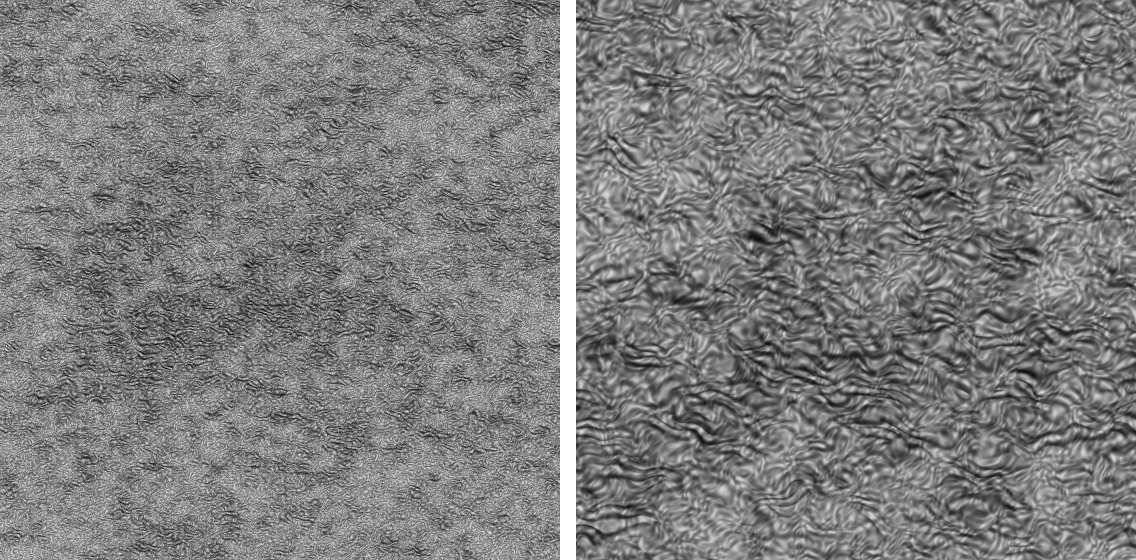
Left: the whole. Right: its middle third, enlarged.
Give the GLSL for this texture, as a Shadertoy shader.

```glsl
// Grey, finely crinkled surface with broken, mostly horizontal dark creases.

vec2 latticeGradient(vec2 cell) {
    vec3 q = fract(cell.xyx * vec3(0.1031, 0.1030, 0.0973));
    q += dot(q, q.yzx + 33.33);
    float angle = 6.2832 * fract((q.x + q.y) * q.z);
    return vec2(cos(angle), sin(angle));
}

// Gradient noise: value in x, derivatives in yz
vec3 gradientNoise(vec2 p) {
    vec2 i = floor(p), f = p - i;
    vec2 u = f * f * f * (f * (f * 6.0 - 15.0) + 10.0);
    vec2 du = 30.0 * f * f * (f * (f - 2.0) + 1.0);
    vec2 ga = latticeGradient(i);
    vec2 gb = latticeGradient(i + vec2(1, 0));
    vec2 gc = latticeGradient(i + vec2(0, 1));
    vec2 gd = latticeGradient(i + vec2(1, 1));
    float a = dot(ga, f);
    float b = dot(gb, f - vec2(1, 0));
    float c = dot(gc, f - vec2(0, 1));
    float d = dot(gd, f - vec2(1, 1));
    float k = a - b - c + d;
    float value = a + u.x * (b - a) + u.y * (c - a) + u.x * u.y * k;
    vec2 slope = ga + u.x * (gb - ga) + u.y * (gc - ga) + u.x * u.y * (ga - gb - gc + gd)
               + du * (u.yx * k + vec2(b, c) - a);
    return vec3(value, slope);
}

// Distance to the noise contour in x, how well it faces the light in y
vec2 contour(vec2 p, vec2 scale) {
    vec3 n = gradientNoise(p * scale);
    vec2 slope = n.yz * scale;
    float steepness = length(slope) + 0.15 * scale.y;
    return vec2(abs(n.x) / steepness, abs(dot(slope, vec2(0.3, 0.95))) / steepness);
}

float bell(float x, float width) {
    return exp(-x * x / (width * width));
}

void mainImage(out vec4 fragColor, in vec2 fragCoord) {
    vec2 p = fragCoord / iResolution.y;

    // Broad clouds of stronger and weaker relief
    float cloud = 0.22 - 0.55 * length((p - 0.5) * vec2(0.8, 1.0));
    for (int i = 0; i < 4; i++) {
        float octave = exp2(float(i));
        cloud += 0.55 / sqrt(octave) * gradientNoise(p * vec2(2.3, 3.7) * octave + 17.0 * octave).x;
    }

    // Small wobble that makes the creases ragged
    vec2 wobble = vec2(gradientNoise(p * 62.0 + 5.0).x, gradientNoise(p * 55.0 + 91.0).x);
    vec2 q = p + 0.006 * wobble;

    // Pale base with grain
    float tone = 0.79 - 0.05 * cloud;
    tone += 0.13 * gradientNoise(p * 235.0 + 40.0).x;

    // Fine crinkles over the whole surface
    mat2 turn = mat2(0.88, -0.47, 0.47, 0.88);
    for (int i = 0; i < 2; i++) {
        vec2 line = contour(turn * q + 3.1 * float(i + 1), vec2(125.0, 155.0) + 40.0 * float(i));
        tone *= 1.0 - 0.31 * bell(line.x, 0.0013) * mix(0.5, 1.0, line.y);
        turn = turn * turn;
    }

    // Medium wrinkles, patchy
    for (int i = 0; i < 2; i++) {
        float k = float(i);
        vec2 line = contour(q + 7.3 + k, vec2(62.0, 88.0) + 22.0 * k);
        float patches = gradientNoise(p * vec2(30.0, 38.0) + 60.0 + 20.0 * k).x;
        float strength = smoothstep(-0.3, 0.4, patches + 0.6 * cloud);
        tone *= 1.0 - 0.45 * strength * bell(line.x, 0.0015) * mix(0.35, 1.0, line.y);
    }

    // Strong creases: paired dark edges around a pale ridge
    for (int i = 0; i < 2; i++) {
        float k = float(i);
        vec2 line = contour(q + 11.7 + 2.0 * k, vec2(27.0, 46.0) + vec2(14.0, 20.0) * k);
        float patches = gradientNoise(p * vec2(21.0, 33.0) + 130.0 + 35.0 * k).x;
        float strength = smoothstep(0.0, 0.45, patches + 0.7 * cloud) * mix(0.2, 1.0, line.y * line.y);
        float edges = bell(line.x - 0.0034, 0.0016);
        tone *= 1.0 - 0.8 * strength * edges;
        tone += 0.1 * strength * bell(line.x, 0.0014);
    }

    fragColor = vec4(vec3(clamp(tone, 0.07, 0.88)), 1.0);
}
```
